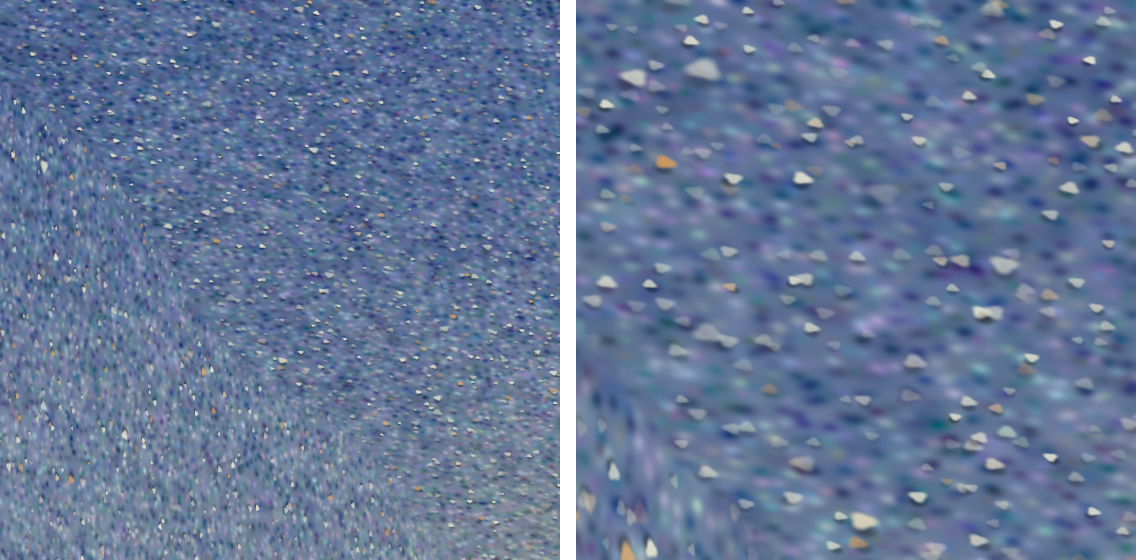
Left, the full canvas; right, a detail of the centre.
Reproduce this texture procedurally as a Shadertoy shader.

```glsl
// Blue speckled flooring with a soft diagonal crease between two grain directions.
// Sparse cellular grains give the mottling; scattered ellipses give the pale flecks.
// Each side of the crease is painted in its own rotated, stretched frame.

#define GRAIN_CELLS 140.0
#define GRAIN_CONTRAST 0.34
#define GRAIN_STRETCH 1.7
#define UPPER_ANGLE -0.2
#define LOWER_ANGLE 1.75
#define TOP_BLUE vec3(0.325, 0.415, 0.580)
#define BOTTOM_BLUE vec3(0.430, 0.492, 0.595)
#define CREAM vec3(0.86, 0.86, 0.80)
#define ORANGE vec3(0.80, 0.58, 0.36)
#define SHADOW_DEPTH 0.38

vec3 hash3(vec2 p) {
    vec3 q = fract(p.xyx * vec3(0.1031, 0.1030, 0.0973));
    q += dot(q, q.yxz + 33.33);
    return fract((q.xxy + q.yzz) * q.zyx);
}

// Sum of soft cell grains with random sign and tint
vec3 grains(vec2 p) {
    vec2 cell = floor(p);
    vec3 sum = vec3(0.0);
    for (int j = -1; j <= 1; j++)
    for (int i = -1; i <= 1; i++) {
        vec2 id = cell + vec2(i, j);
        vec3 h = hash3(id);
        vec3 tint = hash3(id + 71.0) - 0.5;
        vec2 d = p - id - h.xy;
        sum += exp(-5.0 * dot(d, d)) * (h.z - 0.5 + 0.4 * tint);
    }
    return sum;
}

// Paints scattered flecks, each with a dark rim on one side
vec3 paintFlecks(vec3 color, vec2 p, float share, float size, vec2 shadowShift) {
    vec2 cell = floor(p);
    for (int j = -1; j <= 1; j++)
    for (int i = -1; i <= 1; i++) {
        vec2 id = cell + vec2(i, j);
        vec3 place = hash3(id + 13.0);
        vec3 look = hash3(id + 157.0);
        if (place.z > share) continue;
        float strength = mix(0.25, 1.0, look.x * look.x);
        float radius = size * mix(0.55, 1.0, look.y);
        vec2 d = p - id - place.xy;
        float turn = (look.z - 0.5) * 1.2;
        d = mat2(cos(turn), -sin(turn), sin(turn), cos(turn)) * d;
        float lump = 1.0 + 0.16 * sin(3.0 * atan(d.y, d.x) + 40.0 * look.x);
        float cover = smoothstep(1.3, 0.55, length(d) / (radius * lump));
        float shade = smoothstep(1.4, 0.3, length(d - shadowShift * radius) / radius);
        color *= 1.0 - SHADOW_DEPTH * strength * shade;
        vec3 tint = mix(CREAM, ORANGE, smoothstep(0.72, 1.0, fract(look.z * 7.0)));
        color = mix(color, tint, cover * strength);
    }
    return color;
}

// One side of the crease: mottling, then three sizes of fleck
vec3 surface(vec3 base, vec2 uv, float angle, float seed) {
    float c = cos(angle), s = sin(angle);
    vec2 p = vec2(c * uv.x + s * uv.y, c * uv.y - s * uv.x);
    p.x /= GRAIN_STRETCH;
    p += seed;
    vec3 mottle = grains(p * GRAIN_CELLS) + 0.45 * grains(p * GRAIN_CELLS * 0.42 + 9.0);
    vec3 color = base + GRAIN_CONTRAST * mottle * vec3(1.0, 0.88, 0.72);
    vec2 shift = vec2(s / GRAIN_STRETCH, -c) * 1.1 + vec2(0.3, 0.0);
    color = paintFlecks(color, p * 85.0, 0.34, 0.30, shift);
    color = paintFlecks(color, p * 38.0 + 5.0, 0.20, 0.19, shift);
    return paintFlecks(color, p * 13.0 + 2.0, 0.13, 0.10, shift);
}

void mainImage(out vec4 fragColor, in vec2 fragCoord) {
    vec2 uv = fragCoord / iResolution.y;

    // Broad tone: deep blue above, paler and greyer below
    float drift = sin(uv.x * 7.0 + 2.0 * sin(uv.y * 5.0)) * sin(uv.y * 9.0 + uv.x * 4.0);
    vec3 base = mix(BOTTOM_BLUE, TOP_BLUE, smoothstep(-0.05, 0.95, uv.y));
    base += 0.012 * drift;
    float corner = smoothstep(0.45, 0.0, length(uv - vec2(1.0, 0.0)));
    base += corner * vec3(0.055, 0.045, 0.0);

    // Wavy crease that loses its edge toward the lower right
    float creaseHeight = 0.87 - 1.1 * uv.x + 0.045 * sin(12.5 * uv.x - 0.5);
    float above = uv.y - creaseHeight;
    float softness = mix(0.015, 0.09, smoothstep(0.3, 0.8, uv.x));
    float upper = smoothstep(-softness, softness, above);
    float fade = 1.0 - smoothstep(0.4, 0.75, uv.x);
    base -= 0.030 * fade * upper * exp(-max(above, 0.0) * 14.0);
    base += 0.018 * (1.0 - upper) * vec3(0.8, 1.0, 0.7);

    vec3 lowerSide = surface(base, uv, LOWER_ANGLE, 3.0);
    vec3 upperSide = surface(base, uv, UPPER_ANGLE, 7.0);
    fragColor = vec4(clamp(mix(lowerSide, upperSide, upper), 0.0, 1.0), 1.0);
}
```
